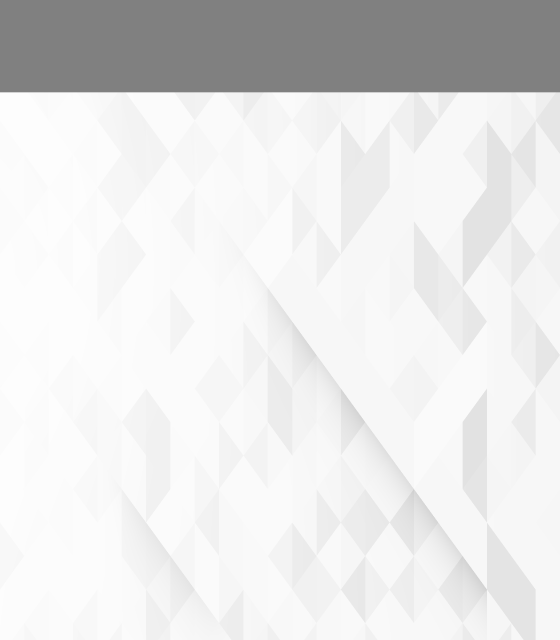
Reproduce this background procedurally as a Shadertoy shader.

```glsl
// Pale wall of triangular facets with two diagonal shadows, under a flat grey band.

float hash(vec2 p) {
    vec3 q = fract(vec3(p.xyx) * 0.1031);
    q += dot(q, q.yzx + 33.33);
    return fract((q.x + q.y) * q.z);
}

// Paints one lane of the lattice between two columns.
void prism(inout float tone, float lane, float index, float column, vec2 span, float shade) {
    if (lane == index && column >= span.x && column < span.y) tone = shade;
}

// Soft shadow that falls below a rising-index diagonal.
float shadow(float depth, float softness) {
    return step(0.0, depth) * exp(-depth / softness);
}

float wall(vec2 p) {
    // Lattice: columns along u, vertical facet edges of length one along v (downward)
    float u = p.x * 23.0;
    float v = 6.753 - 9.552 * p.y;
    float column = floor(u);
    float rising = floor(v + u * 0.5);
    float falling = floor(v - u * 0.5);

    // Random facets: whole rhombi, then their halves, stronger to the right
    float rhombus = hash(vec2(rising, falling) + 40.0);
    float facet = hash(vec2(column, rising + falling) + 71.0);
    float relief = smoothstep(0.35, 1.0, mix(rhombus, facet, 0.5));
    float tone = mix(0.99, 0.968, p.x) - mix(0.025, 0.09, p.x) * relief;

    // Long light prisms
    prism(tone, falling, -5.0, column, vec2(10, 20), 0.97);
    prism(tone, rising, 12.0, column, vec2(17, 20), 0.98);
    prism(tone, rising, 8.0, column, vec2(14, 17), 0.97);
    prism(tone, rising, 6.0, column, vec2(10, 12), 0.985);

    // Large shaded prisms
    prism(tone, rising, 7.0, column, vec2(14, 16), 0.925);
    prism(tone, rising, 10.0, column, vec2(19, 21), 0.89);
    prism(tone, rising, 13.0, column, vec2(19, 20), 0.885);
    prism(tone, falling, -8.0, column, vec2(17, 18), 0.91);
    prism(tone, falling, -3.0, column, vec2(11, 12), 0.925);
    prism(tone, falling, -5.0, column, vec2(20, 22), 0.895);
    prism(tone, falling, 0.0, column, vec2(6, 7), 0.94);

    // Diagonal shadows
    float mainRange = smoothstep(8.5, 13.0, u) * step(u, 20.0);
    tone -= mix(0.06, 0.12, p.x) * mainRange * shadow(v - u * 0.5 + 4.0, 0.4);
    float sideRange = smoothstep(4.0, 6.0, u) * (1.0 - smoothstep(8.0, 10.0, u));
    tone -= 0.055 * sideRange * shadow(v - u * 0.5 - 2.0, 0.45);

    // White glow along the left side
    vec2 fromGlow = (p - vec2(0.0, 0.58)) * vec2(4.0, 3.0);
    tone = mix(tone, 0.995, 0.7 * exp(-dot(fromGlow, fromGlow)));

    // Grey band
    return p.y > 0.8555 ? 0.502 : tone;
}

void mainImage(out vec4 fragColor, in vec2 fragCoord) {
    // Average nine samples for smooth edges
    float sum = 0.0;
    for (int i = 0; i < 9; i++) {
        vec2 offset = vec2(i % 3 - 1, i / 3 - 1) / 3.0;
        sum += wall((fragCoord + offset) / iResolution.xy);
    }
    fragColor = vec4(vec3(sum / 9.0), 1.0);
}
```
